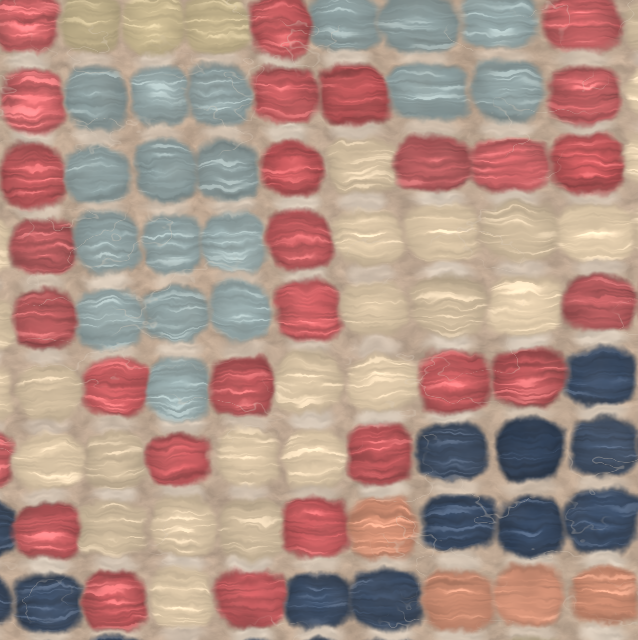
A WebGL 2 fragment shader for this texture:

```glsl
#version 300 es
precision highp float;
// Close-up of a knotted wool carpet: rows of plump striped knots over pale weft.

#define ROW_PITCH 0.1125
#define FIRST_ROW 0.036
#define FIRST_COLUMN 0.043
#define KNOT_HALF vec2(0.51, 0.43)
#define KNOT_JITTER 0.09
#define EDGE_SOFTNESS 0.2
#define STRANDS 9.0
#define STRAND_CONTRAST 0.36
#define FUZZ 0.09
#define STRAY_FIBRES 0.3

uniform vec2 u_resolution;
out vec4 fragColor;

const vec3 CREAM = vec3(0.84, 0.76, 0.64);
const vec3 TAN = vec3(0.74, 0.68, 0.53);
const vec3 RED = vec3(0.76, 0.31, 0.33);
const vec3 BLUE = vec3(0.53, 0.61, 0.62);
const vec3 NAVY = vec3(0.15, 0.23, 0.34);
const vec3 ORANGE = vec3(0.83, 0.55, 0.44);
const vec3 WEFT = vec3(0.74, 0.65, 0.57);
const vec3 TUFT = vec3(0.87, 0.82, 0.76);

float hash(vec2 p) {
  vec3 q = fract(vec3(p.xyx) * 0.1031);
  q += dot(q, q.yzx + 33.33);
  return fract((q.x + q.y) * q.z);
}

float noise(vec2 p) {
  vec2 i = floor(p), f = fract(p);
  f = f * f * (3.0 - 2.0 * f);
  return mix(mix(hash(i), hash(i + vec2(1, 0)), f.x),
             mix(hash(i + vec2(0, 1)), hash(i + vec2(1, 1)), f.x), f.y);
}

float fbm(vec2 p) {
  float sum = 0.0, amp = 0.5;
  for (int k = 0; k < 4; k++) {
    sum += amp * noise(p);
    p = mat2(1.6, 1.2, -1.2, 1.6) * p + 7.3;
    amp *= 0.5;
  }
  return sum;
}

// Canvas position (y down) to knot units: warps lean and widen unevenly.
vec2 weaveGrid(vec2 p) {
  float left = mix(0.098, 0.107, p.y), right = mix(0.125, 0.112, p.y);
  float x = p.x - FIRST_COLUMN - 0.03 * smoothstep(0.0, 0.6, p.y);
  float bend = 5.0 * left;
  float column = min(x, bend) / left + max(x - bend, 0.0) / right;
  float tilt = 0.03 * (0.5 - p.x) * sin(3.14 * clamp(p.y, 0.0, 1.0));
  return vec2(column, (p.y - FIRST_ROW - tilt) / ROW_PITCH);
}

// Motif colour of one knot; each outline is a stepped distance on the grid.
vec3 knotColour(vec2 id) {
  float c = id.x, r = id.y, side = abs(c - 2.0);
  float tongue = max(side, side + r - 4.0);
  float panel = max(max(c - 8.0, r - 2.0), r - c + 4.0);
  float slope = max(2.0 - c, min(c - 2.0, floor(c * 0.5) + 1.0));
  float border = slope + r - 9.0;
  if (tongue < 1.5) return r < 0.5 ? TAN : BLUE;
  if (tongue < 2.5) return RED;
  if (panel < -0.5) return BLUE;
  if (panel < 0.5) return RED;
  if (border < -0.5) return CREAM;
  if (border < 0.5) return RED;
  float band = r - 7.0 - min(c - 5.0, 1.0);
  if (c > 4.5 && abs(band) < 0.5) return ORANGE;
  return c > 5.5 && band > 0.5 ? TAN : NAVY;
}

// Pale weft tuft showing below a knot.
void addTuft(inout vec3 colour, vec2 g, vec2 id) {
  vec2 q = (g - id - vec2(0.0, 0.5)) / vec2(0.38, 0.17);
  float alpha = smoothstep(1.2, 0.5, length(q));
  float strands = noise(vec2(g.x * 5.0, g.y * 22.0));
  colour = mix(colour, TUFT * (0.9 + 0.16 * strands), alpha * (0.55 + 0.4 * hash(id + 51.0)));
}

// Rounded knot wrapped in bulging horizontal strands.
void addKnot(inout vec3 colour, vec2 g, vec2 id) {
  vec2 jitter = vec2(hash(id + 3.0), hash(id + 17.0)) - 0.5;
  vec2 q = g - id - KNOT_JITTER * jitter;
  vec2 size = KNOT_HALF * (0.94 + 0.14 * vec2(hash(id + 29.0), hash(id + 41.0)));
  vec2 n = abs(q / size);
  float d = pow(pow(n.x, 3.0) + pow(n.y, 3.0), 1.0 / 3.0);
  float alpha = smoothstep(1.0 + 0.3 * EDGE_SOFTNESS, 1.0 - EDGE_SOFTNESS, d);
  float lane = q.y / (1.0 - 0.9 * min(q.x * q.x, 0.4)) + 0.08 * jitter.y * q.x;
  vec2 strandPos = vec2(q.x * 1.6, lane * STRANDS * 1.7) + 37.0 * id;
  float strand = 0.65 * noise(strandPos) + 0.35 * noise(strandPos * vec2(2.0, 2.3));
  vec3 wool = knotColour(id);
  float pale = smoothstep(0.3, 0.75, wool.g);
  wool *= 0.93 + 0.15 * hash(id + 67.0);
  wool = mix(wool, wool * 0.75 + 0.2, 0.4 * hash(id + 83.0) * (1.0 - pale));
  wool *= 1.0 + STRAND_CONTRAST * mix(1.5, 0.65, pale) * (strand - 0.48);
  wool += 0.12 * smoothstep(0.62, 0.85, strand) * vec3(1.0, 0.95, 0.9);
  wool *= 1.04 - mix(0.3, 0.14, pale) * d * d;
  colour = mix(colour, wool, alpha);
}

void main() {
  vec2 p = gl_FragCoord.xy / u_resolution.y;
  p.y = 1.0 - p.y;
  vec2 g = weaveGrid(p);
  g += FUZZ * (vec2(fbm(g * 4.0), fbm(g * 4.0 + 19.0)) - 0.47) * 2.0;

  // Ground weft, then tufts and knots from the neighbouring cells
  vec3 colour = WEFT * (0.82 + 0.36 * fbm(g * vec2(5.0, 9.0)));
  vec2 home = floor(g + 0.5);
  for (int k = 0; k < 9; k++) addTuft(colour, g, home + vec2(k % 3 - 1, k / 3 - 1));
  for (int k = 0; k < 9; k++) addKnot(colour, g, home + vec2(k % 3 - 1, k / 3 - 1));

  // Stray fibres and soft wool haze
  float ridge = abs(fbm(p * vec2(13.0, 20.0) + 5.0) - 0.47);
  float patches = smoothstep(0.45, 0.75, noise(p * 14.0 + 31.0));
  colour = mix(colour, TUFT, STRAY_FIBRES * patches * smoothstep(0.016, 0.0, ridge));
  colour = mix(colour, WEFT, 0.06 + 0.1 * fbm(p * 30.0));
  fragColor = vec4(colour, 1.0);
}
```
